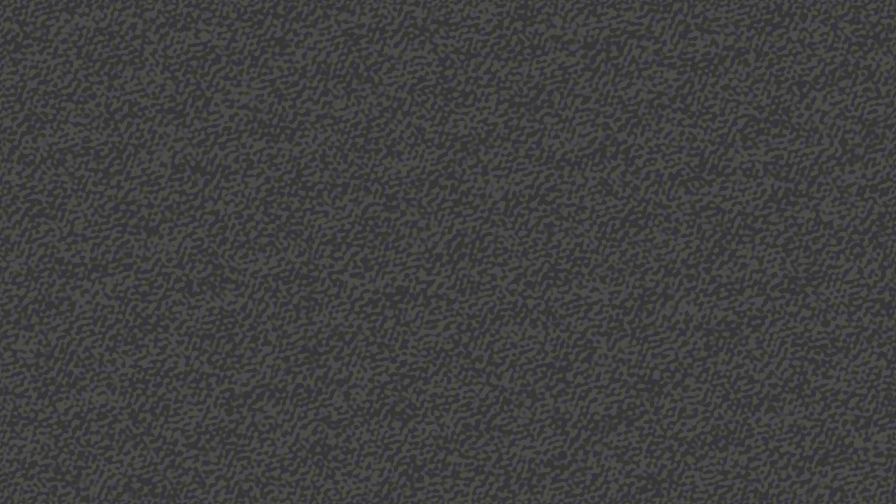
Write a Shadertoy shader that draws this texture.

```glsl
// A dim labyrinth of short, ragged charcoal ridges with faint olive and violet tints.
// Many plane sine waves of varied wavelength and scattered direction are summed;
// their interference forms the maze, which is then softly thresholded into tones.

const float TAU = 6.2831853;
const float GOLDEN_ANGLE = 2.3999632;
const float MAZE_FREQUENCY = 63.0;   // ridges per canvas height
const float BROAD_FREQUENCY = 20.0;
const float TINT_FREQUENCY = 50.0;
const float RIM_FREQUENCY = 92.0;
const float GRAIN_TILT = 2.25;       // direction across the favoured ridges

const vec3 DARK = vec3(0.211, 0.210, 0.212);
const vec3 LIGHT = vec3(0.298, 0.298, 0.296);
const vec3 OLIVE_SHIFT = vec3(0.001, 0.009, -0.019);

float hash(float n) {
    return fract(sin(n * 12.9898) * 43758.547);
}

// Interfering waves with about zero mean and unit deviation.
float waveField(vec2 p, float frequency, float spread, int count, float seed) {
    float sum = 0.0;
    float power = 0.0;
    for (int i = 0; i < count; i++) {
        float id = float(i) + seed;
        float angle = float(i) * GOLDEN_ANGLE + 0.4 * hash(id + 0.7);
        float stretch = 1.0 + spread * (2.0 * hash(id + 5.3) - 1.0);
        float weight = 1.0 + 0.25 * cos(2.0 * (angle - GRAIN_TILT));
        vec2 direction = vec2(cos(angle), sin(angle));
        float phase = TAU * (frequency * stretch * dot(p, direction) + hash(id + 9.1));
        sum += weight * sin(phase);
        power += 0.5 * weight * weight;
    }
    return sum * inversesqrt(power);
}

// Distance from the nearest side of the canvas.
float borderDistance(vec2 p, vec2 size) {
    vec2 d = min(p, size - p);
    return min(d.x, d.y);
}

vec3 ridgeColor(float height, float tint) {
    float tone = smoothstep(-0.9, 1.05, height);
    return mix(DARK, LIGHT, tone) + OLIVE_SHIFT * clamp(tint, -1.2, 1.2);
}

void mainImage(out vec4 fragColor, in vec2 fragCoord) {
    vec2 p = fragCoord / iResolution.y;
    vec2 size = vec2(iResolution.x / iResolution.y, 1.0);

    // Ridges of mixed width, thickened and thinned by broad swells
    float maze = waveField(p, MAZE_FREQUENCY, 0.48, 44, 3.0);
    float swell = waveField(p, BROAD_FREQUENCY, 0.8, 18, 211.0);
    float height = maze + 0.33 * swell;

    // Finer speckle along the rim
    float speckle = waveField(p, RIM_FREQUENCY, 0.2, 12, 71.0);
    float rim = 1.0 - smoothstep(0.003, 0.013, borderDistance(p, size));
    height = mix(height, speckle, 0.7 * rim);

    // Ridges lean olive and valleys lean violet, with strong drift
    float drift = waveField(p, TINT_FREQUENCY, 0.6, 20, 137.0);
    float tint = 0.3 * clamp(height, -1.0, 1.0) + 0.85 * drift;

    fragColor = vec4(ridgeColor(height, tint), 1.0);
}
```
